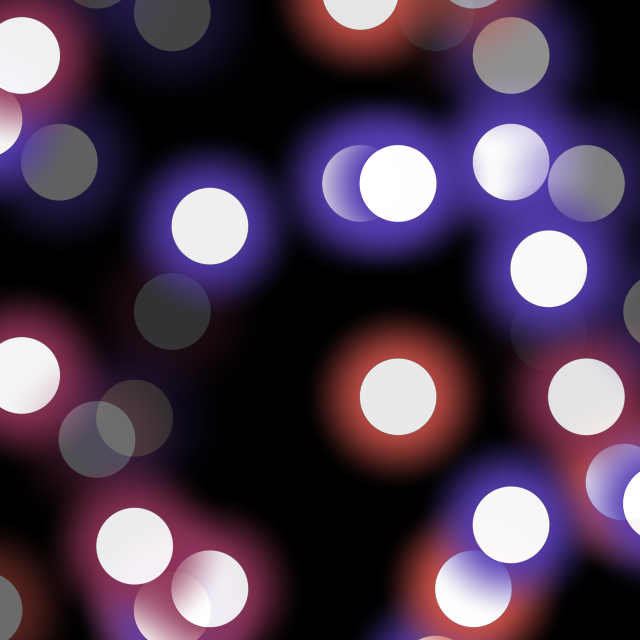
A WebGL 1 fragment shader for this background:

```glsl
precision highp float;
// Pale translucent discs with soft coloured halos, scattered on black.

uniform vec2 u_resolution;

const int LIGHT_COUNT = 33;
const float DISC_RADIUS = 0.06;
const float HALO_INNER = 0.045;   // halo is solid up to this distance
const float HALO_OUTER = 0.152;   // and gone at this one
const vec2 GRID = vec2(17.0, 30.0);      // columns and rows centres snap to
const vec2 GRID_OFFSET = vec2(0.576, 0.4);
const float MARGIN = 0.06;        // lights may lie this far outside
const float SCATTER = 0.34;       // random shift of the even spread
const float DIM_SHARE = 0.42;     // part of the lights that are faint
const float BLUE_SHARE = 0.55;
const float PINK_SHARE = 0.23;    // the rest glow orange
const float SEED = 3.0;

const vec3 BACKGROUND = vec3(0.0);
const vec3 DISC_COLOR = vec3(1.0);
const vec3 BLUE = vec3(0.34, 0.24, 0.70);
const vec3 PINK = vec3(0.56, 0.20, 0.34);
const vec3 ORANGE = vec3(0.80, 0.32, 0.29);

float hash(float n) {
  return fract(sin(n * 12.9898 + SEED) * 4375.85);
}

// Even spread plus random shift, snapped to the grid.
vec2 lightCenter(float id) {
  vec2 even = id * vec2(0.7549, 0.5698);
  vec2 shift = SCATTER * vec2(hash(id), hash(id + 57.3));
  vec2 p = mix(vec2(-MARGIN), vec2(1.0 + MARGIN), fract(even + shift));
  return (floor(p * GRID) + GRID_OFFSET) / GRID;
}

// Many nearly opaque lights, and a range of faint ones.
float lightOpacity(float id) {
  float t = fract(id * 0.618 + 0.3);
  float dim = mix(0.07, 0.6, t / DIM_SHARE);
  float bright = mix(0.89, 1.0, (t - DIM_SHARE) / (1.0 - DIM_SHARE));
  return mix(dim, bright, step(DIM_SHARE, t));
}

vec3 haloColor(float id) {
  float t = fract(id * 0.4142 + 0.1);
  vec3 warm = mix(PINK, ORANGE, step(BLUE_SHARE + PINK_SHARE, t));
  return mix(BLUE, warm, step(BLUE_SHARE, t));
}

void main() {
  float canvas = min(u_resolution.x, u_resolution.y);
  vec2 uv = gl_FragCoord.xy / canvas;
  float edge = 0.75 / canvas;
  vec3 color = BACKGROUND;

  // Layer the lights; each halo lies only outside its own disc.
  for (int i = 0; i < LIGHT_COUNT; i++) {
    float id = float(i) + 1.0;
    float dist = length(uv - lightCenter(id));
    float opacity = lightOpacity(id);
    float disc = 1.0 - smoothstep(DISC_RADIUS - edge, DISC_RADIUS + edge, dist);
    float halo = 1.0 - smoothstep(HALO_INNER, HALO_OUTER, dist);
    color = mix(color, haloColor(id), halo * opacity * (1.0 - disc));
    color = mix(color, DISC_COLOR, disc * opacity);
  }

  gl_FragColor = vec4(color, 1.0);
}
```
